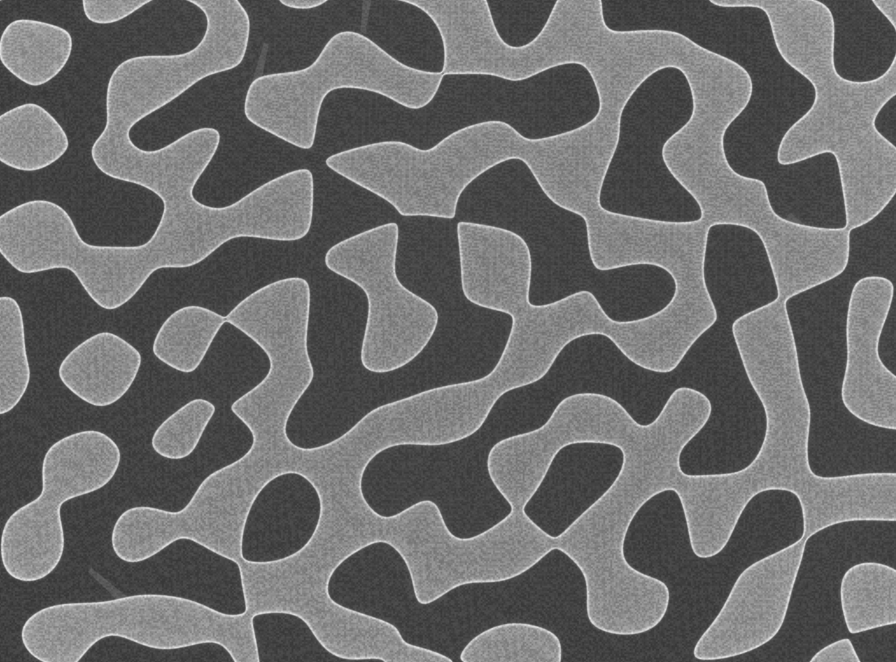
Give the GLSL for this texture, as a Shadertoy shader.

```glsl
// Micrograph of a branching grey film with bright rims, holes and islands on a dark base.

const float TAU = 6.28319;
const int WAVES = 40;
const int RODS = 5;

float hash(vec2 p) {
    return fract(sin(dot(p, vec2(127.1, 311.7))) * 43758.5453);
}

float valueNoise(vec2 p) {
    vec2 cell = floor(p), f = fract(p);
    f = f * f * (3.0 - 2.0 * f);
    float low = mix(hash(cell), hash(cell + vec2(1, 0)), f.x);
    float high = mix(hash(cell + vec2(0, 1)), hash(cell + vec2(1, 1)), f.x);
    return mix(low, high, f.y);
}

// Sum of plane waves of similar length: gradient in xy, height in z
vec3 waveField(vec2 p) {
    vec3 field = vec3(0.0);
    for (int i = 0; i < WAVES; i++) {
        float id = float(i);
        float angle = 0.5 * TAU * (id + hash(vec2(id, 1.7))) / float(WAVES);
        float frequency = TAU * mix(4.6, 8.4, hash(vec2(id, 5.3)));
        vec2 k = frequency * vec2(cos(angle), sin(angle));
        float phase = dot(k, p) + TAU * hash(vec2(id, 9.1));
        field += vec3(-k * sin(phase), cos(phase));
    }
    return field * sqrt(2.0 / float(WAVES));
}

// Approximate signed distance to the film edge, positive on the film
float filmDistance(vec2 p) {
    vec3 field = waveField(p);
    float waveNumber = 42.0;
    return atan(waveNumber * (field.z - 0.06), length(field.xy)) / waveNumber;
}

// Thin, slightly tapered splinters
float rodMask(vec2 p, float aspect, float pixel) {
    float mask = 0.0;
    for (int i = 0; i < RODS; i++) {
        float id = float(i);
        vec2 centre = vec2(aspect * (id + hash(vec2(id, 21.0))) / float(RODS),
                           hash(vec2(id, 33.0)));
        float angle = TAU * hash(vec2(id, 47.0));
        vec2 axis = vec2(cos(angle), sin(angle));
        vec2 q = p - centre;
        q = vec2(dot(q, axis), dot(q, vec2(-axis.y, axis.x)));
        float halfWidth = 0.006 + 0.05 * q.x;
        vec2 edge = abs(q) - vec2(0.045, clamp(halfWidth, 0.003, 0.008));
        mask = max(mask, 1.0 - smoothstep(-pixel, pixel, max(edge.x, edge.y)));
    }
    return mask;
}

void mainImage(out vec4 fragColor, in vec2 fragCoord) {
    vec2 uv = fragCoord / iResolution.xy;
    vec2 p = fragCoord / iResolution.y;
    float pixel = 1.0 / iResolution.y;
    vec2 fromCentre = uv - 0.5;
    float vignette = dot(fromCentre, fromCentre);

    float d = filmDistance(p);
    float cover = smoothstep(-pixel, pixel, d);

    // Dark base with a faint halo around the film
    float base = 0.25 + 0.025 * valueNoise(p * 3.0) + 0.03 * exp(min(d, 0.0) / 0.006);
    base = mix(base, 0.37, 0.8 * rodMask(p, iResolution.x / iResolution.y, pixel));

    // Film, lighter near its edges and toward the border
    float film = 0.505 + 0.09 * exp(-max(d, 0.0) / 0.012) + 0.15 * vignette;

    float grey = mix(base, film, cover);

    // Bright rim
    float rim = (d - 0.0015) / 0.0023;
    grey += 0.2 * exp(-rim * rim);

    // Detector grain
    float grain = valueNoise(p * 378.0) - 0.5;
    grey += grain * mix(0.09, 0.16, cover);

    fragColor = vec4(vec3(grey), 1.0);
}
```
